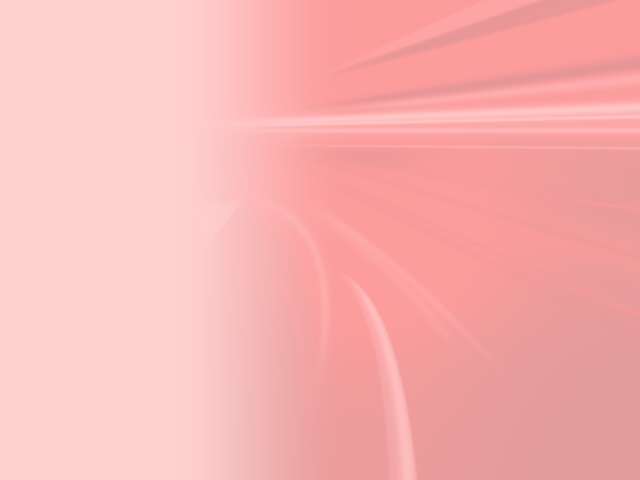
Write a Shadertoy shader that draws this background.

```glsl
// Draws a rosy backdrop of light streaks and curved ribbons fading into a pale left side.

const vec3 PALE = vec3(1.0, 0.82, 0.82);
const vec3 ROSE = vec3(0.995, 0.61, 0.61);
const vec3 DULL = vec3(0.88, 0.61, 0.605);
const vec3 SHADOW = vec3(0.87, 0.58, 0.585);
const vec3 GLOW = vec3(1.0, 0.75, 0.75);
const float VEIL_START = 0.33;
const float VEIL_END = 0.74;
const vec2 VANISHING = vec2(0.48, 0.72);
const int CURVE_STEPS = 20;
const int FINE_RAYS = 14;

float hash(float n) {
    n = fract(n * 0.1031);
    n *= n + 33.33;
    return fract(n * (n + n));
}

float gauss(float d) { return exp(-d * d); }

// Soft streak from a to b, widening along its way and fading in from a
float ray(vec2 p, vec2 a, vec2 b, float widthA, float widthB) {
    float t = (p.x - a.x) / (b.x - a.x);
    float width = mix(widthA, widthB, clamp(t, 0.0, 1.0));
    return gauss((p.y - mix(a.y, b.y, t)) / width) * smoothstep(0.0, 0.35, t);
}

// Wedge opening rightwards between two slopes
float wedge(vec2 p, vec2 apex, float low, float high) {
    vec2 d = p - apex;
    float soft = 0.005;
    return smoothstep(-soft, soft, d.y - low * d.x)
         * (1.0 - smoothstep(-soft, soft, d.y - high * d.x))
         * smoothstep(0.0, 0.25, d.x);
}

// Signed distance to a quadratic curve (positive on its left) and position along it
vec2 curve(vec2 p, vec2 a, vec2 c, vec2 b) {
    vec2 best = vec2(1e3, 0.0);
    vec2 from = a;
    for (int i = 1; i <= CURVE_STEPS; i++) {
        float t = float(i) / float(CURVE_STEPS);
        vec2 to = mix(mix(a, c, t), mix(c, b, t), t);
        vec2 along = to - from, rel = p - from;
        float h = clamp(dot(rel, along) / dot(along, along), 0.0, 1.0);
        float d = length(rel - along * h);
        if (d < abs(best.x)) {
            float side = along.x * rel.y - along.y * rel.x;
            best = vec2(side < 0.0 ? -d : d, t + (h - 1.0) / float(CURVE_STEPS));
        }
        from = to;
    }
    return best;
}

// Thin ribbon that fades at both ends
float ribbon(vec2 c, float width) {
    return gauss(c.x / width) * smoothstep(0.0, 0.3, c.y) * (1.0 - smoothstep(0.7, 1.0, c.y));
}

// Straight beams and shadows of the upper half
vec3 addBeams(vec3 col, vec2 p) {
    vec2 apex = vec2(0.61, 0.82);
    col = mix(col, GLOW, 0.25 * wedge(p, apex, 0.347, 0.45));
    col = mix(col, SHADOW, 0.65 * wedge(p, apex, 0.267, 0.347));
    col = mix(col, SHADOW, 0.75 * ray(p, vec2(0.56, 0.765), vec2(1.333, 0.868), 0.004, 0.017));
    col = mix(col, GLOW, 0.50 * ray(p, vec2(0.65, 0.765), vec2(1.333, 0.836), 0.004, 0.013));
    col = mix(col, GLOW, 0.35 * ray(p, vec2(0.36, 0.735), vec2(1.333, 0.748), 0.025, 0.035));
    col = mix(col, PALE, 0.75 * ray(p, vec2(0.34, 0.738), vec2(1.333, 0.776), 0.006, 0.012));
    col = mix(col, PALE, 0.65 * ray(p, vec2(0.36, 0.735), vec2(1.333, 0.757), 0.003, 0.004));
    col = mix(col, PALE, 0.45 * ray(p, vec2(0.36, 0.728), vec2(1.333, 0.728), 0.004, 0.005));
    col = mix(col, GLOW, 0.45 * ray(p, vec2(0.50, 0.698), vec2(1.333, 0.691), 0.002, 0.003));
    return col;
}

// Faint streaks that fan out to the right
vec3 addFan(vec3 col, vec2 p) {
    col = mix(col, ROSE, 0.45 * ray(p, vec2(0.72, 0.58), vec2(1.333, 0.455), 0.015, 0.035));
    col = mix(col, ROSE, 0.70 * ray(p, vec2(0.85, 0.625), vec2(1.333, 0.565), 0.002, 0.003));
    col = mix(col, ROSE, 0.60 * ray(p, vec2(0.90, 0.520), vec2(1.333, 0.343), 0.002, 0.004));
    for (int i = 0; i < FINE_RAYS; i++) {
        float n = float(i) + 1.0;
        vec2 end = vec2(1.333, mix(0.3, 1.05, hash(n * 7.3)));
        float streak = ray(p, VANISHING, end, 0.004, mix(0.005, 0.018, hash(n * 3.7)));
        col = mix(col, hash(n * 5.1) < 0.5 ? SHADOW : ROSE, 0.16 * streak);
    }
    return col;
}

void mainImage(out vec4 fragColor, in vec2 fragCoord) {
    vec2 p = fragCoord / iResolution.xy * vec2(4.0 / 3.0, 1.0);
    vec2 inner = curve(p, vec2(0.50, 0.592), vec2(0.748, 0.553), vec2(0.651, 0.149));
    vec2 bright = curve(p, vec2(0.694, 0.436), vec2(0.821, 0.38), vec2(0.842, -0.04));
    vec2 outer = curve(p, vec2(0.625, 0.583), vec2(0.80, 0.50), vec2(1.076, 0.193));
    vec2 second = curve(p, vec2(0.625, 0.575), vec2(0.785, 0.49), vec2(1.0, 0.22));
    vec2 faint = curve(p, vec2(0.564, 0.444), vec2(0.634, 0.358), vec2(0.634, 0.184));

    // Warm top and centre over a dull ground
    float centre = gauss(length((p - vec2(0.76, 0.53)) / vec2(0.36, 0.30)));
    centre *= mix(0.35, 1.0, smoothstep(-0.06, 0.0, inner.x));
    float low = 0.32 * gauss((p.x - 0.78) / 0.25) + 0.25 * smoothstep(0.2, 0.5, p.y);
    float warm = max(0.95 * smoothstep(0.64, 0.74, p.y), min(0.9 * centre + low, 0.95));
    vec3 col = mix(DULL, ROSE, warm);
    col = mix(col, SHADOW, 0.4 * gauss(length((p - vec2(0.78, 0.675)) / vec2(0.14, 0.025))));
    col = addBeams(addFan(col, p), p);

    // Curved ribbons
    col = mix(col, GLOW, 0.38 * ribbon(inner, 0.009));
    col = mix(col, GLOW, 0.30 * ribbon(outer, 0.008) + 0.22 * ribbon(second, 0.012));
    col = mix(col, ROSE, 0.40 * ribbon(faint, 0.007));
    float halfWidth = mix(0.010, 0.034, bright.y);
    float body = 1.0 - smoothstep(halfWidth - 0.008, halfWidth, abs(bright.x));
    float core = gauss((bright.x - 0.35 * halfWidth) / (0.5 * halfWidth));
    col = mix(col, GLOW, body * smoothstep(0.0, 0.35, bright.y) * (0.3 + 0.65 * core));

    // Pale veil and the small fold at its edge
    col = mix(col, PALE, 1.0 - smoothstep(VEIL_START, VEIL_END, p.x));
    float rightEdge = 0.429 + (p.y - 0.484) * 0.78;
    float leftEdge = 0.429 - (p.y - 0.484) * 0.39;
    float fold = smoothstep(-0.003, 0.003, rightEdge - p.x) * smoothstep(-0.004, 0.004, p.x - leftEdge);
    fold *= 1.0 - smoothstep(0.555, 0.595, p.y);
    col = mix(col, PALE, 0.45 * fold);
    fragColor = vec4(col, 1.0);
}
```
